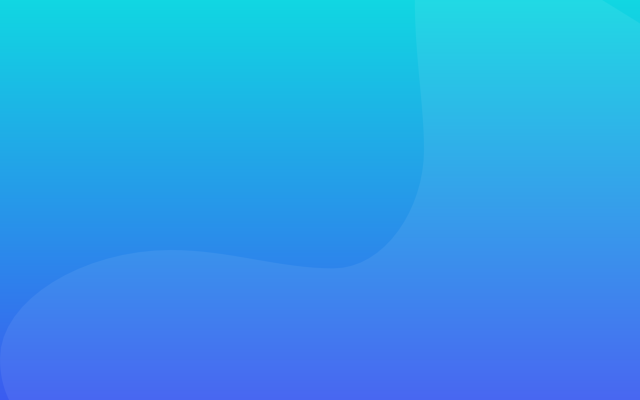
This background is drawn by a WebGL 1 fragment shader. Its source:

```glsl
precision highp float;
// A vertical cyan-to-indigo gradient under one large, faintly lighter wave.
// The wave is a closed outline of cubic Bezier arcs and straight sides, cut
// into short edges that give its signed distance.

uniform vec2 u_resolution;

#define TOP_COLOR vec3(0.065, 0.842, 0.885)
#define BOTTOM_COLOR vec3(0.230, 0.358, 0.940)
#define WAVE_OPACITY 0.07
#define ASPECT 1.6
#define ARC_STEPS 16

// Adds one edge to the squared distance (x) and inside/outside sign (y).
void addEdge(vec2 p, vec2 a, vec2 b, inout vec2 field) {
  vec2 edge = b - a;
  vec2 toP = p - a;
  vec2 gap = toP - edge * clamp(dot(toP, edge) / dot(edge, edge), 0.0, 1.0);
  field.x = min(field.x, dot(gap, gap));
  bool spansRow = (a.y > p.y) != (b.y > p.y);
  if (spansRow && toP.x < edge.x * toP.y / edge.y) field.y = -field.y;
}

vec2 bezier(vec2 a, vec2 b, vec2 c, vec2 d, float t) {
  float s = 1.0 - t;
  return s * s * s * a + 3.0 * s * s * t * b + 3.0 * s * t * t * c + t * t * t * d;
}

void addArc(vec2 p, vec2 a, vec2 b, vec2 c, vec2 d, inout vec2 field) {
  vec2 previous = a;
  for (int i = 1; i <= ARC_STEPS; i++) {
    vec2 next = bezier(a, b, c, d, float(i) / float(ARC_STEPS));
    addEdge(p, previous, next, field);
    previous = next;
  }
}

// Signed distance to the wave, negative inside; y runs down from the top.
float waveDistance(vec2 p) {
  vec2 wallTop = vec2(1.0375, -0.042);
  vec2 wallBulge = vec2(1.060, 0.375);
  vec2 trough = vec2(0.833, 0.671);
  vec2 crest = vec2(0.427, 0.625);
  vec2 leftTip = vec2(0.0, 0.896);
  vec2 footLeft = vec2(0.046, 1.042);
  vec2 footRight = vec2(1.667, 1.042);
  vec2 cornerRight = vec2(1.667, 0.100);
  vec2 cornerTop = vec2(1.4375, -0.042);

  vec2 field = vec2(100.0, 1.0);
  // Curved side, from the top edge round to the lower left
  addArc(p, wallTop, vec2(1.033, 0.125), vec2(1.060, 0.250), wallBulge, field);
  addArc(p, wallBulge, vec2(1.060, 0.521), vec2(0.9625, 0.671), trough, field);
  addArc(p, trough, vec2(0.698, 0.671), vec2(0.573, 0.625), crest, field);
  addArc(p, crest, vec2(0.208, 0.625), vec2(0.0, 0.750), leftTip, field);
  addArc(p, leftTip, vec2(0.0, 0.948), vec2(0.0125, 0.990), footLeft, field);
  // Straight sides, with the upper right corner cut off
  addEdge(p, footLeft, footRight, field);
  addEdge(p, footRight, cornerRight, field);
  addEdge(p, cornerRight, cornerTop, field);
  addEdge(p, cornerTop, wallTop, field);
  return field.y * sqrt(field.x);
}

void main() {
  vec2 uv = gl_FragCoord.xy / u_resolution;
  vec2 p = vec2(uv.x * ASPECT, 1.0 - uv.y);
  float pixel = 1.0 / u_resolution.y;

  vec3 color = mix(TOP_COLOR, BOTTOM_COLOR, p.y);
  float wave = 1.0 - smoothstep(-0.75 * pixel, 0.75 * pixel, waveDistance(p));
  color = mix(color, vec3(1.0), WAVE_OPACITY * wave);

  gl_FragColor = vec4(color, 1.0);
}
```
